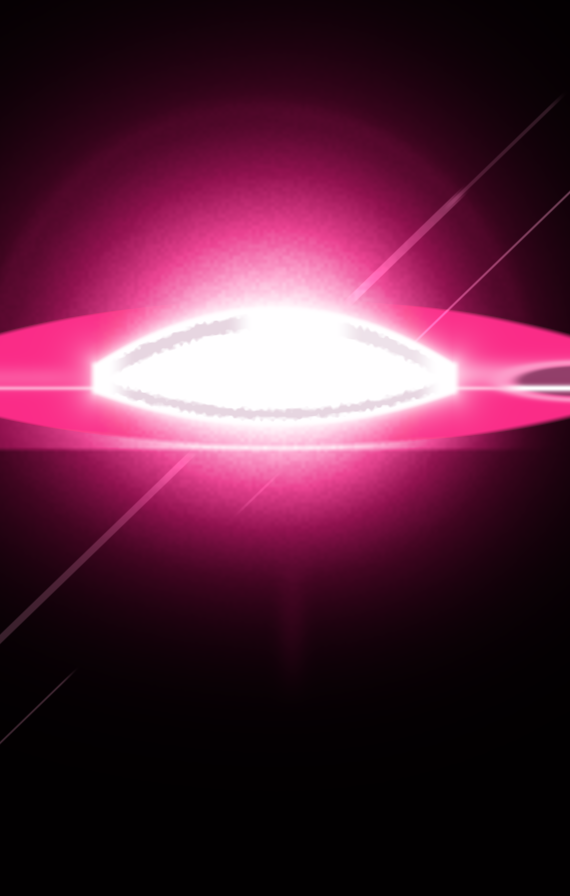
This background is drawn by a WebGL 1 fragment shader. Its source:

```glsl
precision highp float;
// A white-hot lens of light in a magenta halo, with side bands and diagonal streaks.
uniform vec2 u_resolution;

// Lengths are in canvas widths, measured from the centre of the burst.
const vec2 CENTRE = vec2(0.492, 0.581);
const vec2 HALO_LEFT_DOWN = vec2(0.42, 0.285);
const vec2 HALO_RIGHT_UP = vec2(0.335, 0.37);
const float LENS_HALF_WIDTH = 0.312;
const float SHELF_Y = -0.130;
const float BEAM_Y = -0.0225;
const vec2 FLARE_CENTRE = vec2(0.535, -0.010);
const vec2 FLARE_RADIUS = vec2(0.148, 0.033);
const vec2 STREAK_DIR = vec2(0.719, 0.695);
const vec2 STREAK_A = vec2(-0.492, -0.463);
const vec2 STREAK_B = vec2(-0.492, -0.645);

const vec3 BLACK = vec3(0.008, 0.0, 0.004);
const vec3 PLUM = vec3(0.26, 0.02, 0.13);
const vec3 MAGENTA = vec3(0.57, 0.07, 0.31);
const vec3 PINK = vec3(0.92, 0.26, 0.57);
const vec3 ROSE = vec3(0.99, 0.63, 0.80);
const vec3 WHITE = vec3(1.0, 0.995, 1.0);
const vec3 HOT_PINK = vec3(0.98, 0.17, 0.53);
const vec3 SHADE = vec3(0.89, 0.81, 0.86);
const vec3 MAUVE = vec3(0.50, 0.20, 0.36);

float hash(vec2 p) {
  return fract(sin(dot(p, vec2(127.1, 311.7))) * 4375.85);
}

float noise(vec2 p) {
  vec2 i = floor(p), f = fract(p);
  f = f * f * (3.0 - 2.0 * f);
  return mix(mix(hash(i), hash(i + vec2(1.0, 0.0)), f.x),
             mix(hash(i + vec2(0.0, 1.0)), hash(i + 1.0), f.x), f.y);
}

// 1 between lo and hi, with soft borders
float span(float lo, float hi, float soft, float v) {
  return smoothstep(lo - soft, lo + soft, v) * (1.0 - smoothstep(hi - soft, hi + soft, v));
}

float bell(float v, float width) {
  return exp(-v * v / (width * width));
}

vec3 heat(float e) {
  vec3 c = mix(BLACK, PLUM, clamp(e / 0.2, 0.0, 1.0));
  c = mix(c, MAGENTA, clamp((e - 0.2) / 0.2, 0.0, 1.0));
  c = mix(c, PINK, clamp((e - 0.4) / 0.22, 0.0, 1.0));
  c = mix(c, ROSE, clamp((e - 0.62) / 0.18, 0.0, 1.0));
  return mix(c, WHITE, clamp((e - 0.8) / 0.17, 0.0, 1.0));
}

// Piece of a diagonal line from t0 to t1 along its length
float streak(vec2 p, vec2 start, float t0, float t1, float width) {
  vec2 d = p - start;
  float across = d.x * STREAK_DIR.y - d.y * STREAK_DIR.x;
  return span(t0, t1, 0.025, dot(d, STREAK_DIR)) * span(-width, width, 0.0018, across);
}

void main() {
  vec2 p = (gl_FragCoord.xy - CENTRE * u_resolution) / u_resolution.x;
  float grain = noise(p * 150.0) - 0.5;

  // Halo with a different spread on each side
  vec2 spread = mix(HALO_LEFT_DOWN, HALO_RIGHT_UP, step(0.0, p));
  vec2 h = p / spread;
  float energy = exp(-dot(h, h));
  float ringDist = length(p - vec2(-0.04, 0.0)) - 0.47;
  energy += 0.025 * step(0.0, p.y) * bell(ringDist, 0.02);
  energy += 0.05 * bell(p.x - 0.02, 0.025) * span(-0.52, -0.36, 0.08, p.y);
  energy *= 1.0 + 0.05 * grain;

  // Curved side bands and the dim shelf below them
  float bandTop = 0.142 - 0.28 * p.x * p.x;
  float bandBottom = -0.135 + 0.24 * p.x * p.x;
  float band = span(bandBottom, bandTop, 0.008, p.y);
  float shelf = span(SHELF_Y, bandBottom + 0.01, 0.006, p.y);
  energy += shelf * 0.17 * (1.0 - smoothstep(0.25, 0.5, p.x));
  vec3 col = max(heat(energy), HOT_PINK * band);

  // Diagonal streaks
  float rays = 0.20 * streak(p, STREAK_A, -0.05, 0.46, 0.006);
  rays += 0.25 * streak(p, STREAK_A, 0.86, 1.12, 0.007);
  rays += 0.15 * streak(p, STREAK_A, 1.10, 1.36, 0.003);
  rays += 0.25 * streak(p, STREAK_B, -0.05, 0.17, 0.0015);
  rays += 0.12 * streak(p, STREAK_B, 0.59, 0.67, 0.002);
  rays += 0.38 * streak(p, STREAK_B, 1.01, 1.42, 0.0018);
  col += rays * ROSE * (1.0 - 0.5 * col);

  // Horizontal beam
  float sideBar = bell(p.y - 0.002, 0.024) * smoothstep(0.20, 0.30, p.x);
  col = mix(col, ROSE, 0.75 * sideBar);
  col = mix(col, WHITE, 0.55 * bell(p.y - BEAM_Y, 0.004));
  col = mix(col, ROSE, 0.35 * bell(p.y + 0.005, 0.02) * (1.0 - smoothstep(-0.42, -0.3, p.x)));

  // White lens with a soft bloom
  float u = (p.x + 0.01) / LENS_HALF_WIDTH;
  float arch = max(1.0 - u * u, 0.0);
  float top = 0.020 + 0.098 * arch;
  float bottom = -0.030 - 0.056 * arch;
  float edge = max(p.y - top, bottom - p.y);
  float sides = max(abs(u) - 1.0, 0.0) * LENS_HALF_WIDTH;
  float bloom = exp(-length(vec2(max(edge, 0.0), sides)) / 0.024);
  col = mix(col, WHITE, 0.85 * bloom);
  float lens = (1.0 - smoothstep(-0.004, 0.007, edge)) * (1.0 - smoothstep(0.0, 0.015, sides));
  col = mix(col, WHITE, lens);

  // Ragged grey crescents just inside the lens rim
  float ragged = 0.008 * grain;
  float upper = span(-0.036, -0.012, 0.004, p.y - top + ragged);
  upper *= span(-0.86, -0.2, 0.08, u) + 0.7 * span(0.42, 0.84, 0.08, u);
  float lower = span(-0.025, -0.010, 0.004, bottom - p.y + ragged) * span(-0.86, 0.86, 0.08, u);
  col = mix(col, SHADE, 0.85 * max(upper, lower) * step(0.0, arch));

  // Oval flare at the right border
  float oval = length((p - FLARE_CENTRE) / FLARE_RADIUS);
  float inside = 1.0 - smoothstep(0.72, 0.95, oval);
  col = mix(col, MAUVE, 0.85 * inside);
  col = mix(col, ROSE, 0.8 * bell(oval - 1.0, 0.16));
  col = mix(col, WHITE, bell(p.y - BEAM_Y, 0.006) * smoothstep(0.37, 0.43, p.x));

  gl_FragColor = vec4(clamp(col, 0.0, 1.0), 1.0);
}
```
